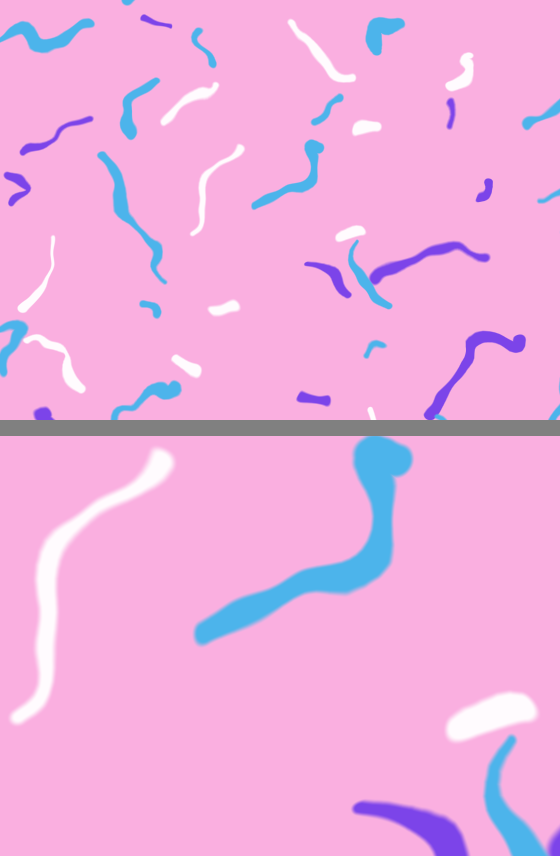
Top: the whole. Bottom: its middle third, enlarged.
Write a Shadertoy shader that draws this pattern.

```glsl
const vec3 PINK = vec3(0.980, 0.688, 0.880);
const vec3 WHITE = vec3(1.0, 0.985, 0.995);
const vec3 PURPLE = vec3(0.485, 0.265, 0.915);
const vec3 BLUE = vec3(0.300, 0.705, 0.920);

// Lengths are fractions of the canvas height
const float CELL = 0.2;                        // one squiggle per cell
const float JITTER = 0.8;                      // scatter inside the cell
const int MAX_PIECES = 6;                      // curve pieces per squiggle
const int SUBDIVISIONS = 5;                    // line segments per piece
const vec2 STEP_RANGE = vec2(0.042, 0.066);    // length of one piece
const vec2 RADIUS_RANGE = vec2(0.003, 0.0175); // half width of the stroke
const vec2 SOFT_RANGE = vec2(0.002, 0.0048);   // edge blur
const float MAX_TURN = 1.5;                    // swing around the main heading
const float WARP_FREQ = 30.0;
const float WARP_SIZE = 0.013;

float hash(vec2 p) {
    return fract(sin(dot(p, vec2(127.1, 311.7))) * 43758.5453);
}

float noise(vec2 p) {
    vec2 i = floor(p), f = fract(p);
    f = f * f * (3.0 - 2.0 * f);
    return mix(mix(hash(i), hash(i + vec2(1, 0)), f.x),
               mix(hash(i + vec2(0, 1)), hash(i + vec2(1, 1)), f.x), f.y);
}

// Independent random values for one cell
float cellRandom(vec2 cell, float index) {
    return hash(cell + 17.31 * (index + 1.0));
}

// Distance to a segment whose radius (z) changes from a to b
float taperedSegment(vec2 p, vec3 a, vec3 b) {
    vec2 pa = p - a.xy, ba = b.xy - a.xy;
    float h = clamp(dot(pa, ba) / max(dot(ba, ba), 1e-8), 0.0, 1.0);
    return length(pa - ba * h) - mix(a.z, b.z, h);
}

vec3 bezier(vec3 a, vec3 b, vec3 c, float t) {
    return mix(mix(a, b, t), mix(b, c, t), t);
}

// Distance to the squiggle of a cell: a smoothed random walk
float squiggle(vec2 p, vec2 cell) {
    vec2 scatter = vec2(cellRandom(cell, 0.0), cellRandom(cell, 1.0)) - 0.5;
    p -= (cell + 0.5 + JITTER * scatter) * CELL;

    int pieces = 1 + int(float(MAX_PIECES) * pow(cellRandom(cell, 2.0), 1.4));
    float stepSize = mix(STEP_RANGE.x, STEP_RANGE.y, cellRandom(cell, 3.0));
    float reach = 0.5 * stepSize * float(pieces) + RADIUS_RANGE.y;
    if (length(p) > reach + 0.01) return 1.0;

    // Control points: position and stroke radius
    vec3 points[MAX_PIECES + 2];
    float heading = 6.2832 * cellRandom(cell, 4.0);
    vec2 walk = vec2(0.0);
    for (int i = 0; i < pieces + 2; i++) {
        float k = float(i);
        float radius = mix(RADIUS_RANGE.x, RADIUS_RANGE.y, cellRandom(cell, 10.0 + k));
        points[i] = vec3(walk, radius);
        float angle = heading + MAX_TURN * (2.0 * cellRandom(cell, 20.0 + k) - 1.0);
        walk += stepSize * vec2(cos(angle), sin(angle));
    }

    // Centre the curve on the middle of its two ends
    p += 0.25 * (points[0] + points[1] + points[pieces] + points[pieces + 1]).xy;

    float d = 1.0;
    for (int i = 0; i < pieces; i++) {
        vec3 start = 0.5 * (points[i] + points[i + 1]);
        vec3 end = 0.5 * (points[i + 1] + points[i + 2]);
        vec3 previous = start;
        for (int j = 1; j <= SUBDIVISIONS; j++) {
            vec3 next = bezier(start, points[i + 1], end, float(j) / float(SUBDIVISIONS));
            d = min(d, taperedSegment(p, previous, next));
            previous = next;
        }
    }
    return d;
}

void mainImage(out vec4 fragColor, in vec2 fragCoord) {
    vec2 p = fragCoord / iResolution.y;
    float pixel = 1.0 / iResolution.y;

    // Small wobble that makes the strokes uneven
    vec2 q = p * WARP_FREQ;
    p += WARP_SIZE * (vec2(noise(q), noise(q + 57.3)) - 0.5);

    // Coverage of white, purple and blue
    vec3 cover = vec3(0.0);
    vec2 home = floor(p / CELL);
    for (int y = -1; y <= 1; y++) {
        for (int x = -1; x <= 1; x++) {
            vec2 cell = home + vec2(x, y);
            float soft = mix(SOFT_RANGE.x, SOFT_RANGE.y, cellRandom(cell, 5.0));
            soft = max(soft, 0.7 * pixel);
            float ink = 1.0 - smoothstep(-soft, soft, squiggle(p, cell));

            // Each row deals two white, two purple and three blue
            float rowShift = floor(7.0 * hash(vec2(cell.y, 3.7)));
            float slot = mod(cell.x * 3.0 + rowShift, 7.0);
            vec3 channel = slot < 1.5 ? vec3(1, 0, 0)
                         : slot < 3.5 ? vec3(0, 1, 0) : vec3(0, 0, 1);
            cover = max(cover, ink * channel);
        }
    }

    vec3 color = mix(PINK, WHITE, cover.x);
    color = mix(color, PURPLE, cover.y);
    color = mix(color, BLUE, cover.z);
    fragColor = vec4(color, 1.0);
}
```
